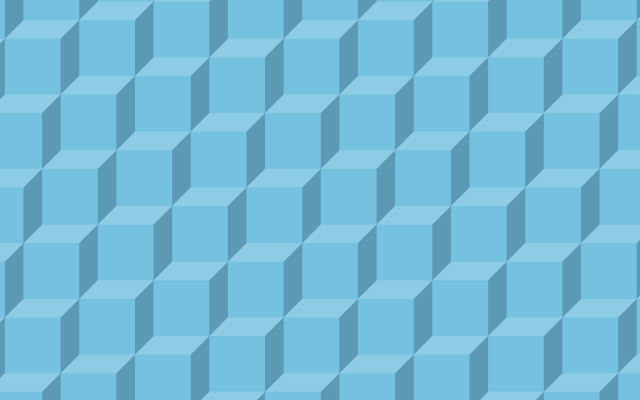
A Shadertoy shader for this pattern:

```glsl
// Flat blue cubes in oblique view, packed edge to edge on a slanted lattice.
// Each cube is a 3 x 3 front face with a top and a side one unit deep; the
// front colour is the ground, and tops and sides are added by their coverage.

// Signed distance to the top parallelogram, from the front's top left corner.
float topFace(vec2 p) {
    return max(abs(p.y - 0.5) - 0.5, (abs(p.x - p.y - 1.5) - 1.5) * 0.7071);
}

// Signed distance to the right-hand side parallelogram.
float sideFace(vec2 p) {
    return max(abs(p.x - 3.5) - 0.5, (abs(p.y - p.x + 4.5) - 1.5) * 0.7071);
}

float coverage(float dist, float pixel) {
    return clamp(0.5 - dist / pixel, 0.0, 1.0);
}

void mainImage(out vec4 fragColor, in vec2 fragCoord) {
    // One unit is the cube depth, a third of the front's width
    float unit = 0.04646 * iResolution.y;
    float pixel = 1.0 / unit;
    vec2 p = (fragCoord - vec2(0.802, 0.578) * iResolution.y) / unit;

    // Nearest cube on the lattice spanned by (4, 1) and (1, 4)
    vec2 q = p - vec2(2.0, -1.0);
    vec2 cell = round(vec2(4.0 * q.x - q.y, 4.0 * q.y - q.x) / 15.0);

    // Gather tops and sides from the surrounding cubes
    float top = 0.0, side = 0.0;
    for (int j = -1; j <= 1; j++) {
        for (int i = -1; i <= 1; i++) {
            vec2 id = cell + vec2(i, j);
            vec2 local = p - id.x * vec2(4.0, 1.0) - id.y * vec2(1.0, 4.0);
            top += coverage(topFace(local), pixel);
            side += coverage(sideFace(local), pixel);
        }
    }

    vec3 front = vec3(0.459, 0.755, 0.880);
    vec3 color = front
        + min(top, 1.0) * (vec3(0.557, 0.800, 0.902) - front)
        + min(side, 1.0) * (vec3(0.360, 0.600, 0.708) - front);
    fragColor = vec4(color, 1.0);
}
```
